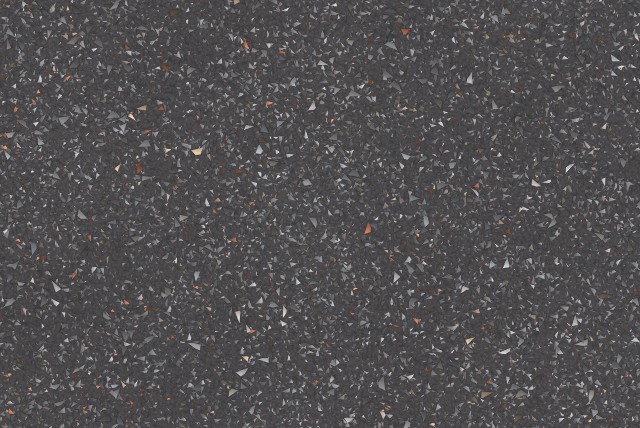
Write a Shadertoy shader that draws this texture.

```glsl
// Worn asphalt: dark bitumen filled with small angular stone chips.
// Three layers of jittered cells each scatter random convex polygons,
// shaded by a soft upper-left light; layered sines vary the wear.

const float TAU = 6.2831853;
const vec3 BITUMEN = vec3(0.292, 0.281, 0.290);
const vec3 COOL_GREY = vec3(0.97, 0.99, 1.03);
const vec3 WARM_GREY = vec3(1.05, 0.99, 0.96);
const vec3 CREAM = vec3(1.16, 1.02, 0.85);
const vec3 RUST = vec3(1.50, 0.93, 0.66);
const vec2 LIGHT_DIR = vec2(-0.6, 0.8);

vec3 hash3(vec2 cell, float seed) {
    vec3 q = fract(cell.xyx * vec3(0.1031, 0.1030, 0.0973) + seed * 0.137);
    q += dot(q, q.yxz + 33.33);
    return fract((q.xxy + q.yzz) * q.zyx);
}

vec2 rotate(vec2 p, float angle) {
    float c = cos(angle), s = sin(angle);
    return vec2(c * p.x - s * p.y, s * p.x + c * p.y);
}

// Smooth patches, roughly -1 to 1
float wearPatches(vec2 p) {
    float sum = 0.0, weight = 0.5;
    for (int i = 0; i < 4; i++) {
        p = rotate(p, 1.1) * 1.7 + 2.3;
        sum += weight * sin(p.x + 1.3 * sin(p.y)) * cos(p.y * 0.9);
        weight *= 0.75;
    }
    return sum;
}

// Distance to an irregular, stretched five-sided chip
float chipDistance(vec2 p, vec3 shape, float radius) {
    p = rotate(p, shape.x * TAU);
    p.y *= mix(1.0, 1.8, shape.y);
    float d = -radius;
    for (int i = 0; i < 5; i++) {
        float k = float(i);
        float angle = TAU * (k + 0.5 * sin(k * 2.4 + shape.z * 19.0)) / 5.0;
        float reach = radius * (0.88 + 0.18 * sin(k * 4.1 + shape.y * 31.0));
        d = max(d, dot(p, vec2(cos(angle), sin(angle))) - reach);
    }
    return d;
}

// Mostly dull greys, with a few pale, cream and rusty chips
vec3 chipColor(vec3 rnd) {
    float tone = 0.275 + 0.34 * rnd.x * rnd.x + 0.20 * pow(rnd.x, 20.0);
    vec3 tint = mix(COOL_GREY, WARM_GREY, rnd.y * rnd.y);
    tint = mix(tint, CREAM, step(0.955, rnd.z));
    tint = mix(tint, RUST, step(0.985, rnd.z));
    return tone * tint;
}

// Lay one layer of chips over the ground colour
vec3 addChips(vec3 ground, vec2 uv, float scale, float density, float size, float seed) {
    vec2 p = rotate(uv, seed) * scale;
    vec2 home = floor(p);
    float blur = 0.75 * scale / iResolution.y;
    for (int y = -1; y <= 1; y++) {
        for (int x = -1; x <= 1; x++) {
            vec2 cell = home + vec2(x, y);
            vec3 place = hash3(cell, seed);
            if (place.z > density) continue;
            vec3 shape = hash3(cell, seed + 3.7);
            vec3 look = hash3(cell, seed + 8.1);
            vec2 local = p - cell - 0.5 - 0.8 * (place.xy - 0.5);
            float radius = size * mix(0.6, 1.15, shape.z);
            float d = chipDistance(local, shape, radius);

            // Dark crevice, then the lit stone face
            ground *= mix(0.86, 1.0, smoothstep(0.0, 0.22, d));
            float lit = 1.0 + 0.14 * clamp(dot(local, LIGHT_DIR) / radius, -1.0, 1.0);
            float cover = 1.0 - smoothstep(-blur, blur, d);
            ground = mix(ground, chipColor(look) * lit, cover);
        }
    }
    return ground;
}

// Fine cellular grit: distance to the nearest random point
float grit(vec2 p) {
    vec2 home = floor(p);
    float nearest = 1.0;
    for (int y = -1; y <= 1; y++) {
        for (int x = -1; x <= 1; x++) {
            vec2 cell = home + vec2(x, y);
            nearest = min(nearest, length(cell + hash3(cell, 5.0).xy - p));
        }
    }
    return nearest;
}

void mainImage(out vec4 fragColor, in vec2 fragCoord) {
    vec2 uv = fragCoord / iResolution.y;
    float wear = wearPatches(uv * 3.0);

    // Bitumen with grit
    vec3 color = BITUMEN * (1.12 - 0.26 * grit(uv * 130.0));

    // Chips from fine to coarse
    color = addChips(color, uv, 112.0, 0.62 + 0.10 * wear, 0.38, 1.0);
    color = addChips(color, uv, 74.0, 0.48 + 0.12 * wear, 0.40, 2.0);
    color = addChips(color, uv, 46.0, 0.15 + 0.05 * wear, 0.38, 4.0);

    // Broad uneven wear
    color *= 1.0 + 0.04 * wear;
    fragColor = vec4(color, 1.0);
}
```
